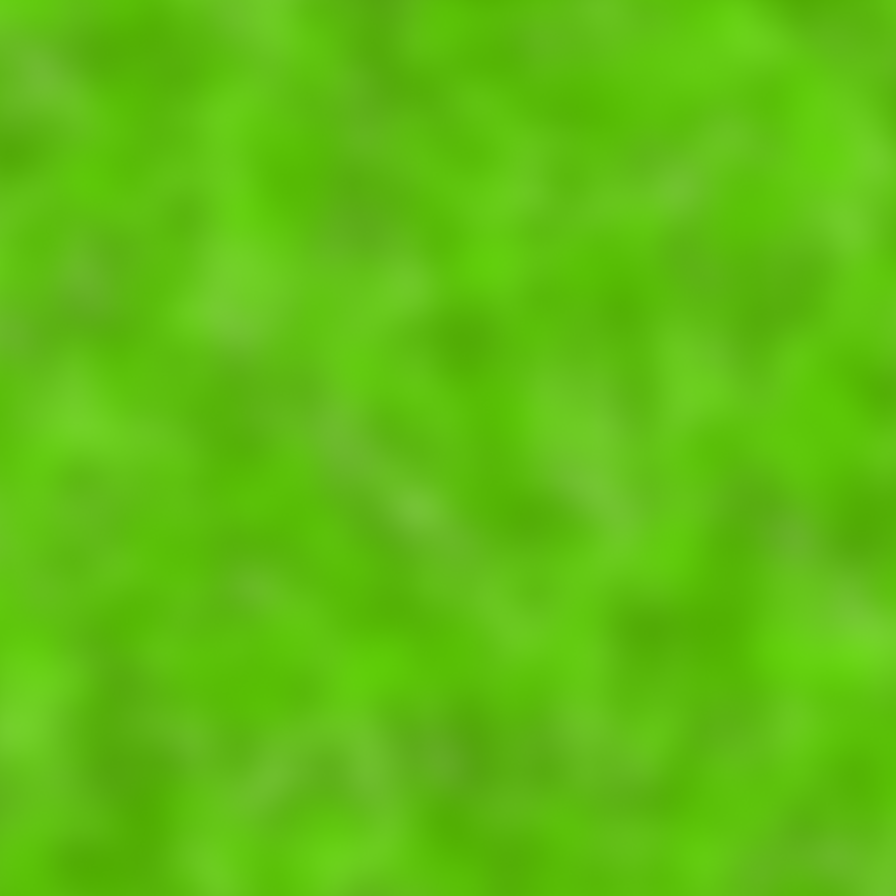
A Shadertoy shader for this texture:

```glsl
// Soft, blurred grass-green mottling with pale hazy spots and darker patches.

const vec3  BASE_GREEN   = vec3(0.379, 0.746, 0.080);
const vec3  TONE_SHIFT   = vec3(0.052, 0.120, 0.020); // dark to light
const vec3  HAZE_SHIFT   = vec3(0.095, 0.032, 0.150); // vivid to milky
const float BLOB_SCALE   = 7.7;   // noise cells of the round blobs across the canvas
const float BLOB_GAIN    = 1.05;
const float DETAIL_GAIN  = 0.50;  // smaller blobs at twice the scale
const float PATCH_SCALE  = 5.0;   // broad patches across the canvas
const float TONE_PATCHES = 0.14;  // strength of broad patches in the tone
const float HAZE_PATCHES = 0.22;  // strength of broad patches in the haze
const float HAZE_SKEW    = 0.60;  // makes milky spots rarer and stronger
const float HAZE_SPREAD  = 0.07;  // mean square of the haze, keeps it centred
const float GRAIN_SCALE  = 512.0; // grains across the canvas
const float GRAIN_GAIN   = 0.0016;
const uint  TONE_SEED    = 11u;
const uint  HAZE_SEED    = 47u;
const uint  GRAIN_SEED   = 83u;
const float TAU          = 6.2831853;

// Integer hash of a lattice cell, from 0 to 1
float hashCell(ivec2 cell, uint seed) {
    uint h = uint(cell.x) * 1597334677u ^ uint(cell.y) * 3812015801u ^ seed * 2798796415u;
    h = (h ^ (h >> 16)) * 2146121005u;
    h = (h ^ (h >> 15)) * 2221713035u;
    h ^= h >> 16;
    return float(h & 65535u) / 65536.0;
}

// Slope of a randomly turned unit gradient, anchored at a cell corner
float cornerSlope(ivec2 cell, ivec2 corner, vec2 f, uint seed) {
    float angle = TAU * hashCell(cell + corner, seed);
    return dot(vec2(cos(angle), sin(angle)), f - vec2(corner));
}

// Gradient noise: round blobs without flat blocks
float gradientNoise(vec2 p, uint seed) {
    ivec2 cell = ivec2(floor(p));
    vec2 f = fract(p);
    vec2 blend = f * f * (3.0 - 2.0 * f);
    float bottom = mix(cornerSlope(cell, ivec2(0, 0), f, seed),
                       cornerSlope(cell, ivec2(1, 0), f, seed), blend.x);
    float top = mix(cornerSlope(cell, ivec2(0, 1), f, seed),
                    cornerSlope(cell, ivec2(1, 1), f, seed), blend.x);
    return mix(bottom, top, blend.y);
}

// Value noise from -1 to 1: broad patches and grain
float valueNoise(vec2 p, uint seed) {
    ivec2 cell = ivec2(floor(p));
    vec2 f = fract(p);
    vec2 blend = f * f * (3.0 - 2.0 * f);
    float bottom = mix(hashCell(cell, seed), hashCell(cell + ivec2(1, 0), seed), blend.x);
    float top = mix(hashCell(cell + ivec2(0, 1), seed), hashCell(cell + ivec2(1, 1), seed), blend.x);
    return 2.0 * mix(bottom, top, blend.y) - 1.0;
}

// Blobs in two sizes over broad patches
float mottle(vec2 uv, float patchStrength, uint seed) {
    float blobs = gradientNoise(uv * BLOB_SCALE + 0.35, seed);
    float detail = gradientNoise(uv * BLOB_SCALE * 2.0 + 0.8, seed + 1u);
    float patches = valueNoise(uv * PATCH_SCALE + 0.6, seed + 2u);
    return BLOB_GAIN * blobs + DETAIL_GAIN * detail + patchStrength * patches;
}

void mainImage(out vec4 fragColor, in vec2 fragCoord) {
    vec2 uv = fragCoord / iResolution.y;

    // Independent fields for lightness and milkiness
    float tone = mottle(uv, TONE_PATCHES, TONE_SEED);
    float haze = mottle(uv, HAZE_PATCHES, HAZE_SEED);
    haze += HAZE_SKEW * (haze * haze - HAZE_SPREAD);

    // Barely visible grain breaks up banding in the smooth gradients
    float grain = GRAIN_GAIN * valueNoise(uv * GRAIN_SCALE - 0.5, GRAIN_SEED);

    vec3 color = BASE_GREEN + tone * TONE_SHIFT + haze * HAZE_SHIFT + grain;
    fragColor = vec4(clamp(color, 0.0, 1.0), 1.0);
}
```
